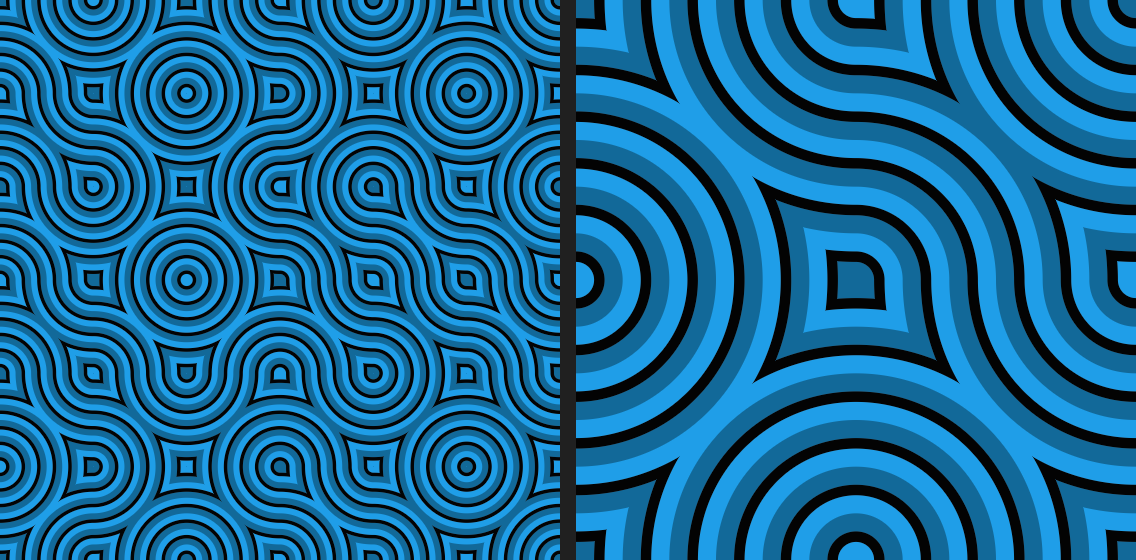
Left, the full canvas; right, a detail of the centre.
Give the GLSL for this pattern, as a Shadertoy shader.

```glsl
#define TILES 6.0
#define RINGS 6.0
#define LINE_WIDTH 0.225
#define FLIP_SHARE 0.45
#define SEED 17.0
#define DARK_BLUE vec3(0.07, 0.41, 0.60)
#define BRIGHT_BLUE vec3(0.12, 0.62, 0.91)
#define LINE_BLACK vec3(0.01)
#define RIM_TINT vec3(0.22, 0.12, 0.08)

float hash(vec2 p) {
    vec3 q = fract(vec3(p.xyx + SEED) * 0.1031);
    q += dot(q, q.yzx + 33.33);
    return fract((q.x + q.y) * q.z);
}

// Arc height: 0 at even lattice points, 1 at odd ones, continuous between tiles
float arcField(vec2 p) {
    vec2 cell = floor(p);
    vec2 local = p - cell;
    float flip = step(hash(cell), FLIP_SHARE);
    local.x = mix(local.x, 1.0 - local.x, flip);
    float radius = min(length(local), length(1.0 - local));
    float oddCentre = mod(cell.x + cell.y + flip, 2.0);
    return mix(radius, 1.0 - radius, oddCentre);
}

// Edge coverage over one pixel
float cover(float dist, float pixel) {
    return clamp(dist / pixel + 0.5, 0.0, 1.0);
}

void mainImage(out vec4 fragColor, in vec2 fragCoord) {
    vec2 p = fragCoord / iResolution.y * TILES;
    float pixel = TILES * RINGS / iResolution.y;

    // Two-tone bands, split at the middle of each ring
    float band = fract(arcField(p) * RINGS + 0.5) - 0.5;
    vec3 color = mix(BRIGHT_BLUE, DARK_BLUE, cover(band, pixel));

    // Black lines with a faint paler rim
    float line = cover(abs(band) - 0.5 + 0.5 * LINE_WIDTH, pixel);
    color = mix(color, LINE_BLACK, line) + RIM_TINT * line * (1.0 - line);

    fragColor = vec4(color, 1.0);
}
```
